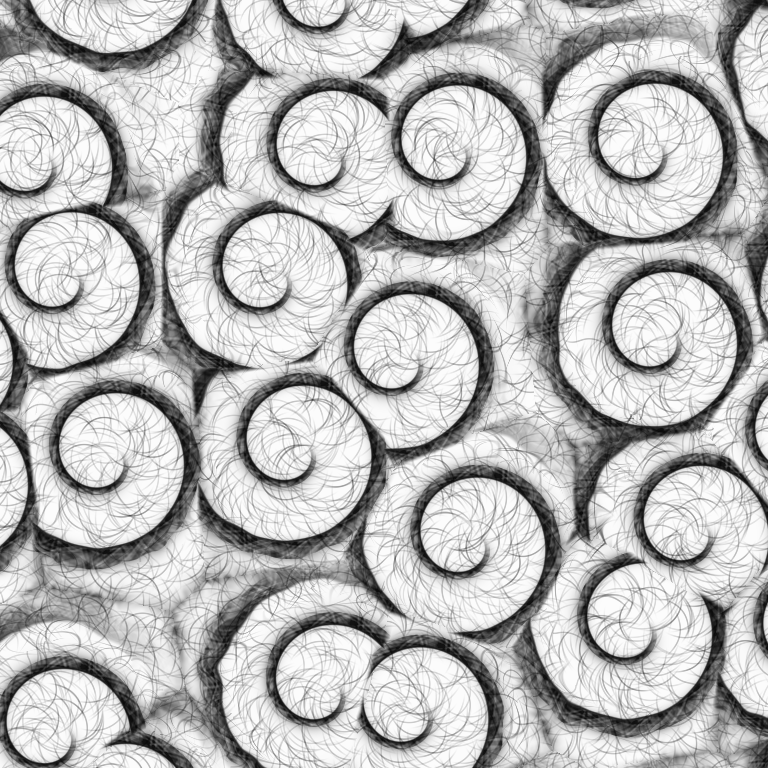
A three.js fragment shader for this pattern:

```glsl
varying vec2 vUv;

const float TAU = 6.2831853;
const float GRID = 4.2;

vec2 hash2(vec2 p) {
  vec3 q = fract(vec3(p.xyx) * vec3(0.1031, 0.1030, 0.0973));
  q += dot(q, q.yzx + 33.33);
  return fract((q.xx + q.yz) * q.zy);
}

float noise(vec2 p) {
  vec2 i = floor(p), f = fract(p);
  f = f * f * (3.0 - 2.0 * f);
  float low = mix(hash2(i).x, hash2(i + vec2(1.0, 0.0)).x, f.x);
  float high = mix(hash2(i + vec2(0.0, 1.0)).x, hash2(i + 1.0).x, f.x);
  return mix(low, high, f.y);
}

vec2 spiralCentre(vec2 cell) {
  return (cell + 0.5 + 0.64 * (hash2(cell + 47.0) - 0.5)) / GRID;
}

// Radius of the arm after t clockwise turns, flattening outwards
float armRadius(float t) {
  float late = max(t - 1.4, 0.0);
  return 0.081 * t - 0.055 * late * late;
}

// Crossing fine lines that follow the arm
float hatch(float along, float across) {
  float a = noise(vec2(across * 420.0 + along * 110.0, along * 14.0));
  float b = noise(vec2(across * 330.0 - along * 190.0, along * 11.0 + 40.0));
  float c = noise(vec2(along * 330.0 + across * 130.0, across * 40.0 + 80.0));
  return (a + b + c) / 1.5 - 1.0;
}

// Ink of one spiral: crisp inner edge, hatched body, soft outer edge
float spiralInk(vec2 d) {
  float r = length(d);
  float turn = fract(atan(d.x, d.y) / TAU);
  float ink = 0.0;
  for (int n = 0; n < 3; n++) {
    float t = turn + float(n);
    float x = r - armRadius(t);
    float width = 0.081 * (0.03 + 0.17 * t);
    float smoky = smoothstep(1.5, 2.1, t);
    float soft = 0.0015 + 0.004 * smoky;
    float inner = smoothstep(-0.0025 - 0.004 * smoky, 0.0005, x);
    float body = inner * (1.0 - smoothstep(width - soft, width + soft, x));
    float tone = mix(0.9, 0.62, smoothstep(0.0, 0.8, x / width)) - 0.1 * smoothstep(0.8, 2.0, t);
    tone += 0.42 * hatch(0.254 * t * t, x) * smoothstep(0.0, 0.004, x);
    float halo = 0.3 * inner * exp(-max(x - width, 0.0) / 0.006);
    halo += 0.2 * (1.0 - inner) * exp(min(x, 0.0) / 0.004);
    float fade = smoothstep(0.16, 0.5, t) * (1.0 - smoothstep(1.8, 2.25, t));
    ink = max(ink, fade * max(body * clamp(tone, 0.0, 0.93), halo));
  }
  return ink;
}

// Thin curved hairs combed around a centre into plumes
float strandLight(vec2 p, vec2 centre, float wild) {
  float light = 1.0;
  for (int layer = 0; layer < 8; layer++) {
    vec2 shift = vec2(0.37, 0.71) * float(layer);
    vec2 home = floor(p / 0.04 + shift);
    for (int k = 0; k < 9; k++) {
      vec2 cell = home + vec2(mod(float(k), 3.0), floor(float(k) / 3.0)) - 1.0;
      vec2 seed = hash2(cell + 100.0 + 31.0 * float(layer));
      vec2 look = hash2(cell + 300.0 + 17.0 * float(layer));
      vec2 root = (cell + seed - shift) * 0.04;
      vec2 away = root - centre;
      float theta = atan(away.y, away.x);
      float plume = 0.65 * sin(9.0 * theta + 75.0 * length(away));
      float angle = theta + 0.9 + plume + (look.x - 0.5) * mix(0.9, 6.0, wild);
      vec2 dir = vec2(cos(angle), sin(angle));
      vec2 q = p - root;
      float u = dot(q, dir), v = dot(q, vec2(-dir.y, dir.x));
      float bend = mix(8.0, 17.0, look.y) * (look.x < 0.3 * wild ? -1.0 : 1.0);
      float dist = abs(v - bend * u * u) / sqrt(1.0 + 4.0 * bend * bend * u * u);
      float line = 1.0 - smoothstep(0.0002, 0.0017, dist);
      line *= 1.0 - smoothstep(0.012, 0.036, abs(u));
      light *= 1.0 - line * mix(0.1, 0.38, seed.x * look.y);
    }
  }
  return light;
}

void main() {
  vec2 p = vUv;
  vec2 home = floor(p * GRID);

  // Nearest and second nearest spiral
  float first = 9.0, second = 9.0;
  vec2 nearest = vec2(0.0);
  for (int k = 0; k < 25; k++) {
    vec2 cell = home + vec2(mod(float(k), 5.0), floor(float(k) / 5.0)) - 2.0;
    vec2 c = spiralCentre(cell);
    float d = distance(p, c);
    if (d < first) { second = first; first = d; nearest = c; }
    else second = min(second, d);
  }

  // Arms give way to each other softly where spirals meet
  float wild = smoothstep(0.1, 0.16, first);
  vec2 drift = vec2(noise(p * 38.0), noise(p * 38.0 + 60.0)) - 0.5;
  vec2 bent = p + drift * 0.014 * wild;
  float ink = 0.0;
  for (int k = 0; k < 25; k++) {
    vec2 cell = home + vec2(mod(float(k), 5.0), floor(float(k) / 5.0)) - 2.0;
    vec2 c = spiralCentre(cell);
    float share = 1.0 - smoothstep(0.002, 0.016, distance(p, c) - first);
    if (share > 0.0) ink = max(ink, share * spiralInk(bent - c));
  }

  // Smoke along the seams of the outer gaps
  float seam = exp(-(second - first) / 0.016) * smoothstep(0.07, 0.14, first);
  float smoke = 0.5 * seam * smoothstep(0.35, 0.85, noise(bent * 17.0 + 9.0));
  smoke *= 0.5 + noise(bent * 150.0);

  float light = 0.99 * strandLight(p, nearest, wild);
  light *= (1.0 - ink) * (1.0 - smoke);
  gl_FragColor = vec4(vec3(light), 1.0);
}
```
